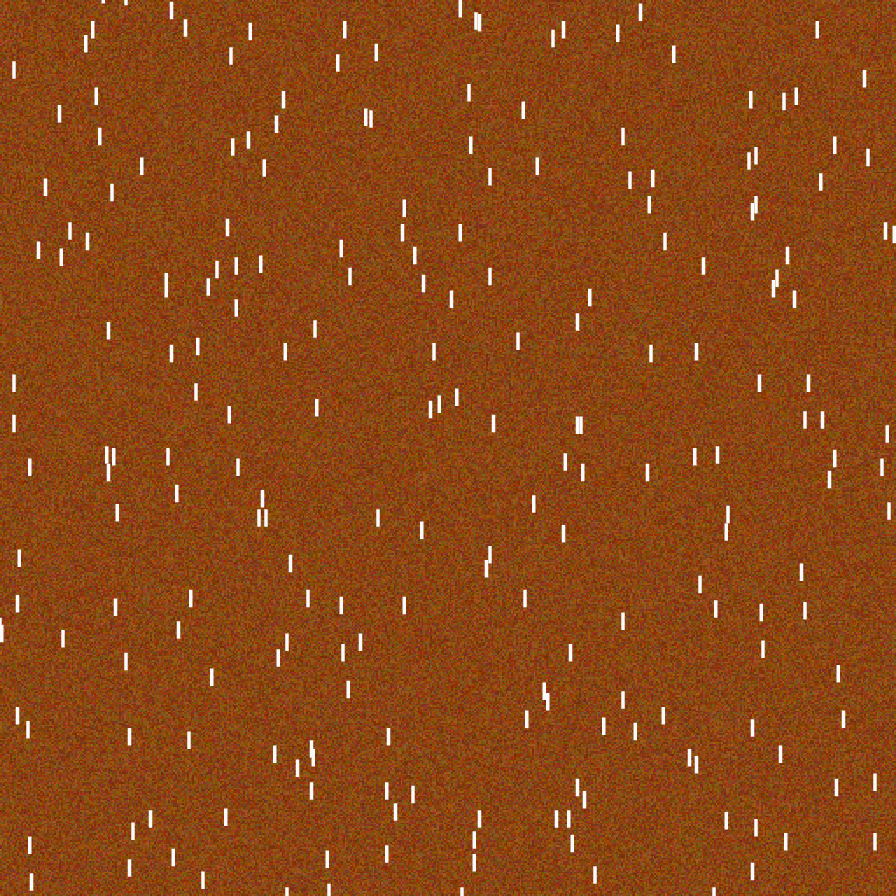
Give the GLSL for this pattern, as a WebGL 1 fragment shader.

```glsl
precision highp float;
// Short upright white dashes scattered over fine, grainy brown noise.

uniform vec2 u_resolution;

const vec3  BROWN        = vec3(0.543, 0.270, 0.075);
const vec3  DASH_COLOR   = vec3(0.975);
const float GRAIN_SPREAD = 0.106;           // largest shift of each channel
const float GRAINS       = 512.0;           // grains across the canvas
const vec2  DASH_SIZE    = vec2(2.0, 10.0); // in grains
const float CELL         = 64.0;            // scatter cell, in grains
const int   SLOTS        = 5;               // possible dashes per cell
const float DASH_CHANCE  = 0.67;            // chance that a slot is filled

// Three independent random values in 0..1 for a 2D point.
vec3 hash3(vec2 p) {
  vec3 q = fract(p.xyx * vec3(0.1031, 0.1030, 0.0973));
  q += dot(q, q.yxz + 33.33);
  return fract((q.xxy + q.yzz) * q.zyx);
}

// Antialiased coverage of a dash with its lower left corner at the origin.
float dashCoverage(vec2 p, float pixel) {
  vec2 inside = 0.5 * DASH_SIZE - abs(p - 0.5 * DASH_SIZE);
  vec2 edge = clamp(inside / pixel + 0.5, 0.0, 1.0);
  return edge.x * edge.y;
}

// Dashes grow up and right, so only this cell and those left and below matter.
float scatteredDashes(vec2 p, float pixel) {
  vec2 home = floor(p / CELL);
  float coverage = 0.0;
  for (int j = -1; j <= 0; j++) {
    for (int i = -1; i <= 0; i++) {
      vec2 cell = home + vec2(float(i), float(j));
      for (int s = 0; s < SLOTS; s++) {
        vec3 rnd = hash3(cell * 7.0 + float(s) * vec2(17.3, 31.7) + 101.0);
        vec2 corner = cell * CELL + floor(rnd.xy * CELL);
        float filled = step(rnd.z, DASH_CHANCE);
        coverage = max(coverage, filled * dashCoverage(p - corner, pixel));
      }
    }
  }
  return coverage;
}

void main() {
  float side = min(u_resolution.x, u_resolution.y);
  vec2 p = gl_FragCoord.xy / side * GRAINS;
  float pixel = GRAINS / side;

  // Every grain shifts red, green and blue on their own.
  vec3 noise = hash3(floor(p) + 211.0) * 2.0 - 1.0;
  vec3 ground = clamp(BROWN + GRAIN_SPREAD * noise, 0.0, 1.0);

  vec3 color = mix(ground, DASH_COLOR, scatteredDashes(p, pixel));
  gl_FragColor = vec4(color, 1.0);
}
```
